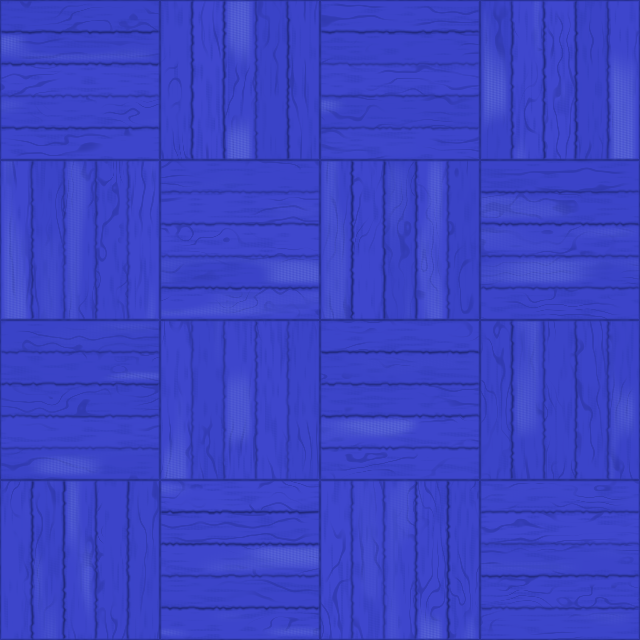
Give the GLSL for this texture, as a WebGL 1 fragment shader.

```glsl
precision highp float;
// Blue basket-weave parquet: 4 by 4 tiles of five worn planks, turned alternately.

uniform vec2 u_resolution;

float hash(vec2 p) {
  return fract(sin(dot(p, vec2(12.9898, 78.233))) * 43758.5453);
}

float noise(vec2 p) {
  vec2 i = floor(p), f = fract(p);
  f = f * f * (3.0 - 2.0 * f);
  return mix(mix(hash(i), hash(i + vec2(1.0, 0.0)), f.x),
             mix(hash(i + vec2(0.0, 1.0)), hash(i + vec2(1.0, 1.0)), f.x), f.y);
}

// Soft line of the given half width around distance zero
float line(float dist, float halfWidth, float pixel) {
  float soft = max(pixel, 0.0012);
  return 1.0 - smoothstep(halfWidth - 0.5 * soft, halfWidth + soft, dist);
}

void main() {
  vec2 uv = gl_FragCoord.xy / u_resolution;
  float pixel = 1.0 / min(u_resolution.x, u_resolution.y);

  // Tile, and coordinates along and across its planks
  vec2 tile = floor(uv * 4.0);
  vec2 local = fract(uv * 4.0);
  bool horizontal = mod(tile.x + tile.y, 2.0) > 0.5;
  vec2 board = horizontal ? local : vec2(local.y, 1.0 - local.x);
  float across = board.y * 5.0;
  float plank = floor(across);
  vec2 id = tile * vec2(7.0, 13.0) + vec2(plank, plank * 3.0);
  float tone = hash(id + 2.3);
  vec2 wood = vec2(board.x, across - plank) + id * 5.0;

  // Fine fibres and wandering growth rings
  float fibre = noise(wood * vec2(9.0, 13.0));
  float warp = noise(wood * vec2(3.5, 1.6)) + 0.3 * noise(wood * vec2(12.0, 4.0));
  float rings = sin(6.2832 * (wood.y * 2.5 + warp * mix(1.0, 4.0, hash(id + 8.1))));
  float ringMask = smoothstep(0.4, 0.75, noise(wood * vec2(4.0, 2.0) + 31.0));
  float grain = smoothstep(0.72, 1.0, rings) * ringMask;

  // Fine diagonal stipple
  vec2 dots = uv * 6.2832 * 128.0;
  float stipple = 0.5 + 0.5 * sin(dots.x + dots.y) * sin(dots.x * 0.5 - dots.y);

  // Plank colour, darker fibres and pale rubbed patches
  vec3 color = mix(vec3(0.225, 0.26, 0.775), vec3(0.25, 0.28, 0.81), tone);
  float shade = smoothstep(0.5, 0.9, fibre) * (0.3 + 0.4 * stipple);
  color = mix(color, vec3(0.20, 0.24, 0.73), shade);
  color = mix(color, vec3(0.175, 0.21, 0.65), grain * 0.65);
  float inside = smoothstep(0.05, 0.3, wood.y - id.y * 5.0)
               * smoothstep(0.0, 0.25, 1.0 - wood.y + id.y * 5.0);
  float rubbed = smoothstep(0.48, 0.85, noise(wood * vec2(2.4, 1.3) + 17.0));
  rubbed *= inside * smoothstep(0.25, 0.85, hash(id + 4.7));
  color = mix(color, vec3(0.35, 0.40, 0.84), rubbed * (0.4 + 0.6 * stipple));

  // Seams between planks: uneven in strength, slightly ragged
  float seam = floor(across + 0.5);
  float ragged = noise(vec2(board.x * 48.0, seam * 9.0) + tile * 53.0);
  float seamDist = abs(across - seam + (ragged - 0.5) * 0.05) / 20.0;
  float strength = mix(0.4, 0.95, hash(tile * 3.1 + seam * 1.7));
  float inner = step(0.5, seam) * step(seam, 4.5);
  float wear = strength * (0.65 + 0.35 * ragged) * inner;
  color = mix(color, vec3(0.19, 0.23, 0.68), line(seamDist, 0.0028, pixel) * wear);
  color = mix(color, vec3(0.12, 0.15, 0.47), line(seamDist, 0.0010, pixel) * wear);

  // Tile joints, broken by wear
  vec2 edge = min(local, 1.0 - local) / 4.0;
  float joint = min(edge.x, edge.y);
  float chipped = 0.55 + 0.4 * noise(uv * 150.0);
  color = mix(color, vec3(0.19, 0.23, 0.67), line(joint, 0.0024, pixel) * 0.55);
  color = mix(color, vec3(0.13, 0.16, 0.50), line(joint, 0.0008, pixel) * chipped);

  gl_FragColor = vec4(color, 1.0);
}
```
